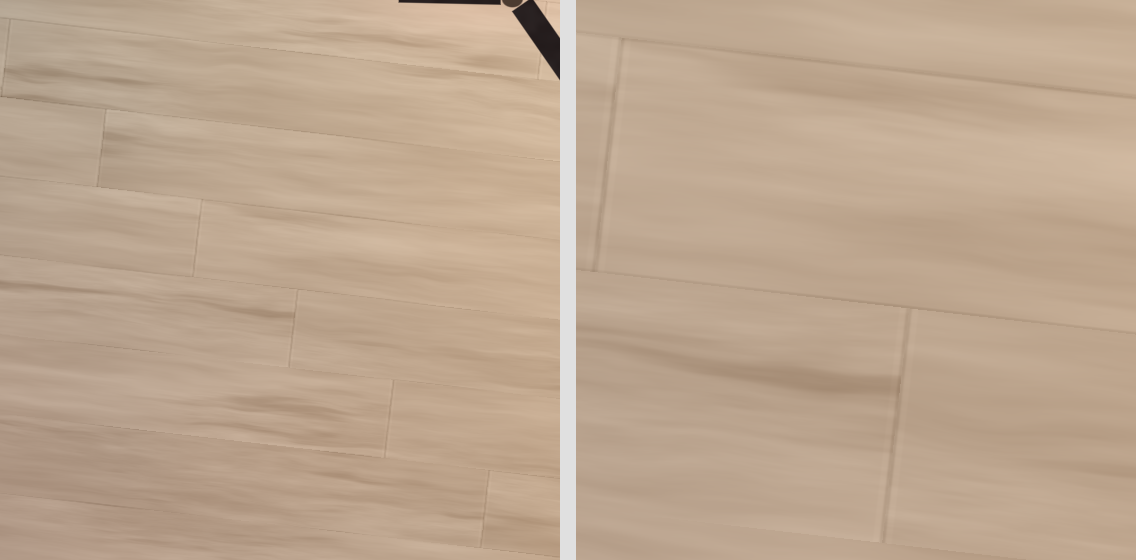
Left: the whole. Right: its middle third, enlarged.
Reproduce this texture procedurally as a three.js fragment shader.

```glsl
// Pale wood plank floor, slightly tilted, with staggered butt joints and a dark metal stand.
// Rows step by a fixed offset; each plank gets its own stretched noise grain and tone,
// and a blend of four corner colours gives the soft, warm room light.

varying vec2 vUv;

const float TILT = 0.115;             // floor angle in radians
const float ROW_HEIGHT = 0.1405;
const float PLANK_LENGTH = 1.137;
const float ROW_SHIFT = 0.1885;       // stagger between rows
const vec2 FIRST_JOINT = vec2(0.022, 0.031);
const float JOINT_WIDTH = 0.0016;
const float SEAM_WIDTH = 0.0013;
const float SOFTNESS = 0.0016;

const vec3 LIGHT_TOP_LEFT = vec3(0.705, 0.642, 0.567);
const vec3 LIGHT_TOP_RIGHT = vec3(0.835, 0.735, 0.625);
const vec3 LIGHT_LOW_LEFT = vec3(0.685, 0.590, 0.518);
const vec3 LIGHT_LOW_RIGHT = vec3(0.762, 0.660, 0.560);
const vec3 GRAIN_TINT = vec3(0.92, 1.0, 1.04);
const vec3 GLOW = vec3(0.045, 0.020, 0.025);
const vec3 METAL = vec3(0.135, 0.105, 0.105);
const vec3 HINGE = vec3(0.30, 0.23, 0.19);

float hash(vec2 p) {
  vec3 q = fract(vec3(p.xyx) * 0.1031);
  q += dot(q, q.yzx + 33.33);
  return fract((q.x + q.y) * q.z);
}

float noise(vec2 p) {
  vec2 i = floor(p);
  vec2 f = fract(p);
  f = f * f * (3.0 - 2.0 * f);
  return mix(mix(hash(i), hash(i + vec2(1.0, 0.0)), f.x),
             mix(hash(i + vec2(0.0, 1.0)), hash(i + vec2(1.0, 1.0)), f.x), f.y);
}

float fbm(vec2 p) {
  float sum = 0.0;
  float gain = 0.5;
  for (int i = 0; i < 4; i++) {
    sum += gain * noise(p);
    p = p * vec2(1.9, 2.1) + 17.3;
    gain *= 0.5;
  }
  return sum / 0.9375;
}

float lineMask(float dist, float width) {
  return 1.0 - smoothstep(width * 0.5, width * 0.5 + SOFTNESS, dist);
}

float fill(float dist) {
  return 1.0 - smoothstep(-SOFTNESS, SOFTNESS, dist);
}

float boxDistance(vec2 p, vec2 halfSize) {
  vec2 d = abs(p) - halfSize;
  return length(max(d, 0.0)) + min(max(d.x, d.y), 0.0);
}

// Signed grain shade of one plank: broad bands, wavy streaks, dark wisps, fine fibres
float woodGrain(vec2 p, float seed) {
  vec2 q = p + vec2(seed * 37.0, seed * 19.0);
  q.y += 0.022 * (fbm(q * vec2(4.0, 9.0)) - 0.5);
  q.y += 0.005 * (noise(q * vec2(17.0, 30.0)) - 0.5);
  float bands = fbm(q * vec2(1.8, 17.0)) - 0.5;
  float streaks = fbm(q * vec2(4.5, 52.0) + 5.0) - 0.5;
  float fibres = fbm(q * vec2(22.0, 170.0) + 9.0) - 0.5;
  float wisps = smoothstep(0.56, 0.80, fbm(q * vec2(3.6, 40.0) + 31.0));
  float figure = smoothstep(0.35, 0.70, noise(q * vec2(2.6, 11.0) + 3.0));
  return 0.085 * bands + 0.085 * streaks
       + (0.020 + 0.035 * figure) * fibres - 0.055 * wisps * (0.4 + figure);
}

void main() {
  vec2 p = vec2(vUv.x, 1.0 - vUv.y);   // y runs downward from the top edge
  float c = cos(TILT);
  float s = sin(TILT);
  vec2 board = vec2(p.x * c + p.y * s, p.y * c - p.x * s);

  // Staggered plank layout
  float rowPos = (board.y - FIRST_JOINT.y) / ROW_HEIGHT;
  float row = floor(rowPos);
  float along = (board.x - FIRST_JOINT.x - row * ROW_SHIFT) / PLANK_LENGTH;
  float seed = hash(vec2(row + 11.0, floor(along) + 23.0));
  float seamDist = (0.5 - abs(fract(rowPos) - 0.5)) * ROW_HEIGHT;
  float jointDist = (0.5 - abs(fract(along) - 0.5)) * PLANK_LENGTH;

  // Room light, plank tone and grain
  vec3 color = mix(mix(LIGHT_TOP_LEFT, LIGHT_TOP_RIGHT, p.x),
                   mix(LIGHT_LOW_LEFT, LIGHT_LOW_RIGHT, p.x), smoothstep(0.0, 1.0, p.y));
  color += 0.022 * (seed - 0.5) + woodGrain(board, seed) * GRAIN_TINT;
  color += 0.012 * (noise(p * 5.0) - 0.5) * vec3(1.0, 0.3, -0.2);

  // Faint long seams and slightly clearer butt joints
  float wear = noise(vec2(board.x * 7.0, row * 5.0 + 2.0));
  color -= 0.055 * smoothstep(0.3, 0.9, wear) * lineMask(seamDist, SEAM_WIDTH);
  color -= 0.055 * (0.6 + 0.4 * noise(board * 40.0)) * lineMask(jointDist, JOINT_WIDTH);
  color += 0.012 * lineMask(abs(jointDist - 0.004), JOINT_WIDTH);

  // Warm glow around the stand
  color += GLOW * exp(-dot((p - vec2(0.86, 0.0)) * vec2(4.0, 14.0),
                           (p - vec2(0.86, 0.0)) * vec2(4.0, 14.0)));

  // Stand: flat bar, small hinge and slanted leg
  float bar = boxDistance(p - vec2(0.803, -0.016 + 0.022 * (p.x - 0.712)), vec2(0.091, 0.0205));
  float hinge = length((p - vec2(0.915, -0.002)) * vec2(0.8, 1.0)) - 0.015;
  vec2 legDir = normalize(vec2(0.57, 0.82));
  vec2 legPos = p - vec2(0.932, 0.008);
  vec2 legLocal = vec2(dot(legPos, legDir), dot(legPos, vec2(legDir.y, -legDir.x)));
  float leg = boxDistance(legLocal - vec2(0.2, 0.0), vec2(0.2, 0.0215));
  color = mix(color, HINGE, fill(hinge));
  color = mix(color, METAL + 0.03 * noise(p * 60.0), fill(min(bar, leg)));

  gl_FragColor = vec4(color, 1.0);
}
```
